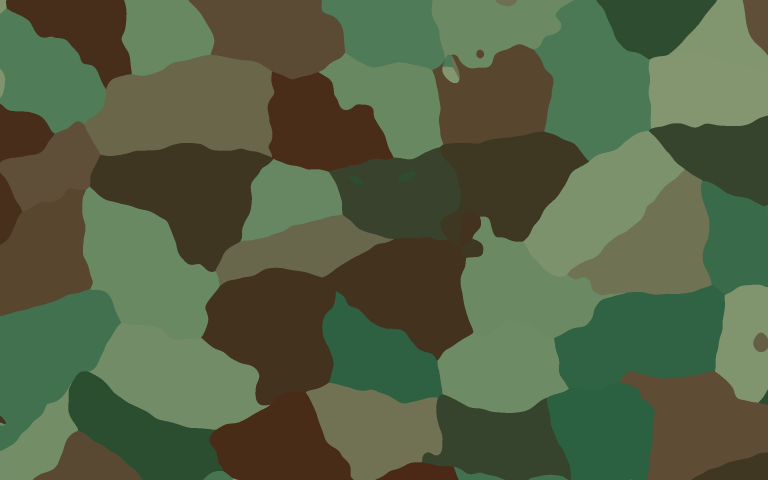
Reproduce this pattern procedurally as a Shadertoy shader.

```glsl
const vec2 PATCH_SIZE = vec2(0.235, 0.175);   // in canvas heights
const float PATCH_JITTER = 0.85;
const vec3 WARP_FREQ = vec3(5.0, 13.0, 36.0);
const vec3 WARP_AMOUNT = vec3(0.065, 0.026, 0.006);
const float ISLAND_GRID = 0.19;
const float ISLAND_CHANCE = 0.2;
const vec2 ISLAND_RADIUS = vec2(0.009, 0.022);
const vec2 COLOR_STEP = vec2(0.618, 0.29);    // spreads the shares evenly over the grid
const float COLOR_JITTER = 0.3;
const int SAMPLES = 3;

const int COLOR_COUNT = 6;
const vec3 BASE[COLOR_COUNT] = vec3[COLOR_COUNT](
    vec3(0.46, 0.56, 0.41),   // sage
    vec3(0.24, 0.43, 0.30),   // emerald
    vec3(0.27, 0.19, 0.11),   // dark brown
    vec3(0.20, 0.28, 0.18),   // forest
    vec3(0.36, 0.29, 0.20),   // earth
    vec3(0.41, 0.40, 0.29));  // khaki
const vec3 TINT[COLOR_COUNT] = vec3[COLOR_COUNT](
    vec3(0.07, 0.035, 0.035),
    vec3(0.08, 0.06, 0.05),
    vec3(0.03, -0.03, -0.025),
    vec3(0.03, -0.03, -0.01),
    vec3(0.02, 0.02, 0.02),
    vec3(0.04, 0.06, 0.05));
const float SHARE_END[COLOR_COUNT] = float[COLOR_COUNT](0.29, 0.50, 0.70, 0.82, 0.91, 1.0);

float hash(vec2 p) {
    return fract(sin(dot(p, vec2(127.1, 311.7))) * 43758.5453);
}

vec2 hash2(vec2 p) {
    return vec2(hash(p), hash(p + 57.3));
}

vec2 noise2(vec2 p) {
    vec2 i = floor(p), f = fract(p);
    vec2 u = f * f * (3.0 - 2.0 * f);
    vec2 low = mix(hash2(i), hash2(i + vec2(1, 0)), u.x);
    vec2 high = mix(hash2(i + vec2(0, 1)), hash2(i + vec2(1, 1)), u.x);
    return 2.0 * mix(low, high, u.y) - 1.0;
}

// Bends straight cell borders into lobes, bays and small ripples
vec2 warp(vec2 p) {
    vec2 q = p;
    for (int i = 0; i < 3; i++)
        q += WARP_AMOUNT[i] * noise2(p * WARP_FREQ[i] + 19.0 * float(i));
    return q;
}

// Offset that reveals a distant patch inside rare small islands
vec2 islandShift(vec2 p) {
    vec2 id = floor(p / ISLAND_GRID);
    vec2 center = (id + 0.2 + 0.6 * hash2(id + 31.0)) * ISLAND_GRID;
    float radius = mix(ISLAND_RADIUS.x, ISLAND_RADIUS.y, hash(id + 83.0));
    bool inside = length((p - center) * vec2(0.8, 1.0)) < radius;
    return inside && hash(id + 5.0) < ISLAND_CHANCE ? 2.0 * PATCH_SIZE : vec2(0);
}

// Identity of the nearest jittered patch center
vec2 nearestPatch(vec2 p) {
    vec2 g = p / PATCH_SIZE;
    vec2 cell = floor(g), best = cell;
    float bestDist = 1e5;
    for (int y = -1; y <= 1; y++)
    for (int x = -1; x <= 1; x++) {
        vec2 id = cell + vec2(x, y);
        vec2 d = id + 0.5 + PATCH_JITTER * (hash2(id) - 0.5) - g;
        float dist = dot(d, d);
        if (dist < bestDist) { bestDist = dist; best = id; }
    }
    return best;
}

vec3 patchColor(vec2 id) {
    float pick = fract(dot(id, COLOR_STEP) + COLOR_JITTER * hash(id + 11.0));
    int k = 0;
    while (k < COLOR_COUNT - 1 && pick > SHARE_END[k]) k++;
    return BASE[k] + TINT[k] * (2.0 * hash(id + 41.0) - 1.0);
}

vec3 camouflage(vec2 p) {
    vec2 q = warp(p);
    return patchColor(nearestPatch(q + islandShift(q)));
}

void mainImage(out vec4 fragColor, in vec2 fragCoord) {
    // Average a small grid of samples to smooth the edges
    vec3 sum = vec3(0);
    for (int y = 0; y < SAMPLES; y++)
    for (int x = 0; x < SAMPLES; x++) {
        vec2 offset = (vec2(x, y) + 0.5) / float(SAMPLES) - 0.5;
        sum += camouflage((fragCoord + offset) / iResolution.y);
    }
    fragColor = vec4(sum / float(SAMPLES * SAMPLES), 1.0);
}
```
